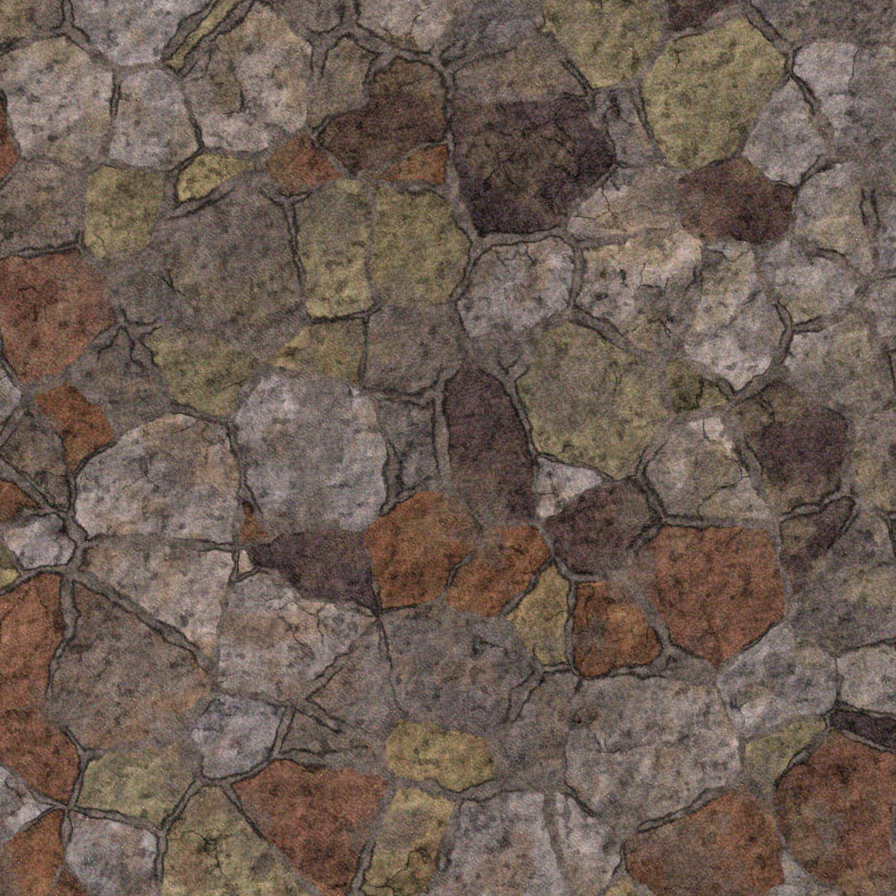
Write a WebGL 2 fragment shader that draws this texture.

```glsl
#version 300 es
precision highp float;
// Draws a rough wall of irregular fieldstones set in gritty mortar.

uniform vec2 u_resolution;
out vec4 fragColor;

const float STONES_ACROSS = 9.5;
const float MORTAR_HALF_WIDTH = 0.042;
const vec3 PALE = vec3(0.53, 0.48, 0.465);
const vec3 TAUPE = vec3(0.42, 0.37, 0.35);
const vec3 OCHRE = vec3(0.50, 0.44, 0.335);
const vec3 UMBER = vec3(0.30, 0.235, 0.225);
const vec3 RUST = vec3(0.43, 0.295, 0.23);
const vec3 MORTAR = vec3(0.41, 0.36, 0.335);

struct Stone {
    vec2 id;
    vec2 offset;
    float edge;
};

float hash(vec2 p) {
    return fract(sin(dot(p, vec2(127.1, 311.7))) * 43758.5453);
}

vec2 hash2(vec2 p) {
    return vec2(hash(p), hash(p + 57.3));
}

float noise(vec2 p) {
    vec2 cell = floor(p);
    vec2 f = fract(p);
    f = f * f * (3.0 - 2.0 * f);
    float low = mix(hash(cell), hash(cell + vec2(1, 0)), f.x);
    float high = mix(hash(cell + vec2(0, 1)), hash(cell + vec2(1, 1)), f.x);
    return mix(low, high, f.y);
}

float fbm(vec2 p) {
    float sum = 0.0;
    float amplitude = 0.5;
    for (int i = 0; i < 5; i++) {
        sum += amplitude * noise(p);
        p = mat2(1.6, 1.2, -1.2, 1.6) * p + 13.7;
        amplitude *= 0.5;
    }
    return sum;
}

vec2 siteOf(vec2 id) {
    return id + 0.5 + 0.95 * (hash2(id) - 0.5);
}

// Weighted squared distance, so heavier sites claim larger stones.
float power(vec2 p, vec2 id) {
    vec2 d = p - siteOf(id);
    float weight = hash(id + 91.7);
    return dot(d, d) - 0.75 * weight * weight;
}

Stone findStone(vec2 p) {
    vec2 base = floor(p);
    vec2 id = base;
    float best = 100.0;
    for (int k = 0; k < 25; k++) {
        vec2 other = base + vec2(k % 5 - 2, k / 5 - 2);
        float d = power(p, other);
        if (d < best) {
            best = d;
            id = other;
        }
    }
    float edge = 1.0;
    for (int k = 0; k < 49; k++) {
        vec2 other = base + vec2(k % 7 - 3, k / 7 - 3);
        if (other == id) continue;
        float gap = length(siteOf(other) - siteOf(id));
        edge = min(edge, (power(p, other) - best) / (2.0 * gap));
    }
    return Stone(id, p - siteOf(id), edge);
}

float rustAt(vec2 uv) {
    return smoothstep(0.2, 0.8, 0.75 - 0.45 * uv.x - 0.3 * uv.y + 0.7 * (fbm(uv * 3.0) - 0.4));
}

vec3 stoneColor(float pick) {
    vec3 color = mix(PALE, TAUPE, step(0.25, pick));
    color = mix(color, OCHRE, step(0.50, pick));
    color = mix(color, UMBER, step(0.70, pick));
    return mix(color, RUST, step(0.82, pick));
}

// Mineral stains, broken facets, pits and cracks on one stone.
vec3 stoneSurface(Stone stone, vec2 p) {
    float rustiness = rustAt(siteOf(stone.id) / STONES_ACROSS);
    float pick = clamp(hash(stone.id + 7.1) + 0.35 * (rustiness - 0.4), 0.0, 1.0);
    vec2 local = p + 20.0 * hash2(stone.id + 3.3);
    float stain = smoothstep(0.44, 0.66, fbm(local * 2.6));
    vec3 color = mix(stoneColor(pick), mix(OCHRE, RUST, rustiness), 0.5 * stain);
    color += 0.025 * (hash(stone.id + 11.9) - 0.5) * vec3(1.0, 0.2, -1.0);
    float angle = 6.2832 * hash(stone.id + 23.5);
    float tilt = dot(stone.offset, vec2(cos(angle), sin(angle)));
    float relief = fbm(local * 6.0) - fbm(local * 6.0 + vec2(-0.2, 0.25));
    float pits = smoothstep(0.56, 0.72, fbm(local * 10.0));
    Stone facet = findStone(local * 2.3 + 0.9 * vec2(fbm(local * 4.0), fbm(local * 4.0 + 8.0)));
    float rugged = smoothstep(0.40, 0.62, noise(p * 0.9 + 41.0) + 0.25 * (rustiness - 0.5));
    float crack = (1.0 - smoothstep(0.0, 0.07, facet.edge)) * smoothstep(0.4, 0.65, noise(local * 3.0));
    float light = 1.0 + 0.12 * tilt + 0.85 * relief + 0.5 * (fbm(local * 3.5) - 0.48);
    light += rugged * (0.30 * (hash(facet.id + 5.7) - 0.5) - 0.38 * crack);
    return color * light * (1.0 - 0.30 * pits);
}

void main() {
    vec2 uv = gl_FragCoord.xy / u_resolution;
    vec2 p = uv * STONES_ACROSS;
    vec2 wobble = vec2(fbm(p * 1.8), fbm(p * 1.8 + 31.0)) - 0.48;
    Stone stone = findStone(p + 0.28 * wobble);

    // Mortar of uneven width, partly smeared over the stones
    float ragged = stone.edge + 0.10 * (fbm(p * 7.0 + 9.0) - 0.48);
    float width = MORTAR_HALF_WIDTH * mix(0.1, 1.9, noise(p * 1.1));
    float cover = smoothstep(width - 0.012, width + 0.02, ragged);
    cover *= 1.0 - 0.6 * smoothstep(0.56, 0.70, fbm(p * 1.5 + 63.0));
    vec3 mortar = MORTAR * (0.60 + 0.80 * fbm(p * 10.0));
    vec3 color = mix(mortar, stoneSurface(stone, p), cover);

    // Broken shadow lines along the joints
    float joint = 1.0 - smoothstep(0.0, 0.035, abs(ragged - width));
    color *= 1.0 - 0.5 * joint * smoothstep(0.42, 0.70, noise(p * 2.6 + 4.0));

    // Broad light, then fine coloured grain and sparse glints
    color *= 0.89 + 0.22 * fbm(uv * 4.0 + 17.0);
    vec2 speck = mat2(0.8, 0.6, -0.6, 0.8) * uv * 520.0;
    vec3 grain = vec3(noise(speck), noise(speck + 71.0), noise(speck + 143.0)) - 0.5;
    color += 0.10 * grain + 0.15 * (noise(speck + 211.0) - 0.5);
    color += 0.35 * smoothstep(0.90, 0.97, noise(speck + 307.0)) * (0.35 + grain);
    fragColor = vec4(clamp(color, 0.0, 1.0), 1.0);
}
```
